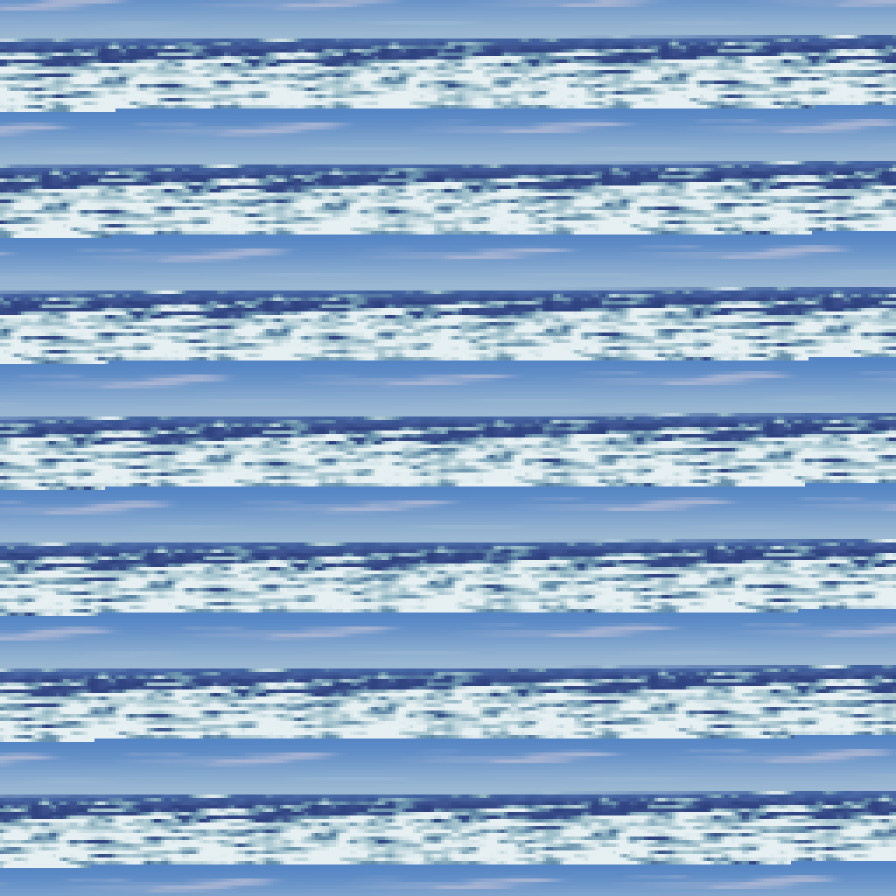
A WebGL 2 fragment shader for this pattern:

```glsl
#version 300 es
precision highp float;

uniform vec2 u_resolution;
out vec4 fragColor;

const float TAU = 6.28318531;
const float GRID = 256.0;                    // mosaic cells across the canvas
const vec2 TILE = vec2(0.3125, 0.1406);      // size of one seascape
const float FIRST_TOP = 0.1237;              // first full band, from the top
const float TILT = 0.005;                    // rise of the bands to the right
const float ROW_SHIFT = 0.065;               // leftward slip per band
const float HORIZON = 0.44;                  // depth of the horizon in a tile

const vec3 SKY_HIGH = vec3(0.33, 0.52, 0.77);
const vec3 SKY_LOW = vec3(0.62, 0.73, 0.83);
const vec3 CLOUD = vec3(0.66, 0.71, 0.83);
const vec3 SEA_FAR = vec3(0.28, 0.41, 0.65);
const vec3 SEA_NEAR = vec3(0.21, 0.29, 0.53);
const vec3 SLATE = vec3(0.40, 0.56, 0.67);
const vec3 SPRAY = vec3(0.65, 0.77, 0.81);
const vec3 FOAM = vec3(0.90, 0.94, 0.95);

float hash(vec2 p, float seed) {
    vec3 q = fract(vec3(p.xyx + seed) * vec3(0.1031, 0.1030, 0.0973));
    q += dot(q, q.yzx + 33.33);
    return fract((q.x + q.y) * q.z);
}

// Value noise that wraps across the tile
float tileNoise(vec2 uv, vec2 cells, float seed) {
    vec2 p = uv * cells;
    vec2 i = floor(p);
    vec2 f = fract(p);
    f = f * f * (3.0 - 2.0 * f);
    float left = mod(i.x, cells.x);
    float right = mod(i.x + 1.0, cells.x);
    float top = mix(hash(vec2(left, i.y), seed), hash(vec2(right, i.y), seed), f.x);
    float low = mix(hash(vec2(left, i.y + 1.0), seed), hash(vec2(right, i.y + 1.0), seed), f.x);
    return mix(top, low, f.y);
}

// Soft horizontal ellipse that wraps across the tile
float wisp(vec2 uv, vec2 centre, vec2 radius) {
    vec2 d = uv - centre;
    d.x = fract(d.x + 0.5) - 0.5;
    return 1.0 - smoothstep(0.35, 1.0, length(d / radius));
}

vec3 skyColour(vec2 uv) {
    vec3 colour = mix(SKY_HIGH, SKY_LOW, smoothstep(-0.08, 1.08, uv.y / HORIZON));
    float ragged = smoothstep(0.2, 0.65, tileNoise(uv, vec2(7.0, 34.0), 3.0));
    float bank = wisp(uv, vec2(0.82, 0.17), vec2(0.42, 0.045));
    bank = max(bank, wisp(uv, vec2(0.08, 0.13), vec2(0.22, 0.035)));
    bank = max(bank, 0.6 * wisp(uv, vec2(0.60, 0.11), vec2(0.14, 0.02)));
    float haze = wisp(uv, vec2(0.3, 0.32), vec2(0.3, 0.025));
    colour = mix(colour, CLOUD, bank * mix(0.35, 0.95, ragged));
    return mix(colour, SKY_LOW, 0.45 * haze * ragged);
}

vec3 seaColour(vec2 uv) {
    float broad = tileNoise(uv, vec2(7.0, 18.0), 11.0);
    float streak = tileNoise(uv, vec2(10.0, 36.0), 29.0);
    float fleck = tileNoise(uv, vec2(30.0, 34.0), 47.0);
    float ripple = 0.28 * broad + 0.44 * streak + 0.28 * fleck - 0.5;

    // Narrow slanted crests on dark water, lost in the surf near the shore
    float crest = 0.5 + 0.5 * cos(TAU * (uv.y / 0.13 + uv.x - 0.22));
    float crestHeight = 0.46 * (1.0 - smoothstep(0.58, 0.74, uv.y));
    float surf = mix(-0.40, 0.07, smoothstep(0.48, 0.66, uv.y));
    float foam = 0.5 + 1.25 * ripple + surf + crestHeight * (crest * crest - 0.4);

    vec3 colour = mix(SEA_FAR, SEA_NEAR, smoothstep(HORIZON, 0.54, uv.y));
    colour += 0.08 * (fleck - 0.5);
    colour = mix(colour, SLATE, smoothstep(0.21, 0.36, foam));
    colour = mix(colour, SPRAY, smoothstep(0.32, 0.50, foam));
    return mix(colour, FOAM, smoothstep(0.46, 0.70, foam));
}

vec3 seascape(vec2 p) {
    // Mosaic cell, then tile coordinates with depth running downward
    p = (floor(p * GRID) + 0.5) / GRID;
    float depth = (1.0 - p.y - FIRST_TOP + TILT * p.x) / TILE.y;
    float row = floor(depth);
    vec2 uv = vec2(fract((p.x + ROW_SHIFT * row) / TILE.x), depth - row);
    float water = smoothstep(HORIZON - 0.008, HORIZON + 0.008, uv.y);
    return mix(skyColour(uv), seaColour(uv), water);
}

void main() {
    // Four samples smooth the cell edges at any canvas size
    vec3 colour = vec3(0.0);
    for (int i = 0; i < 4; i++) {
        vec2 offset = vec2(i % 2, i / 2) * 0.5 - 0.25;
        colour += seascape((gl_FragCoord.xy + offset) / u_resolution);
    }
    fragColor = vec4(colour * 0.25, 1.0);
}
```
